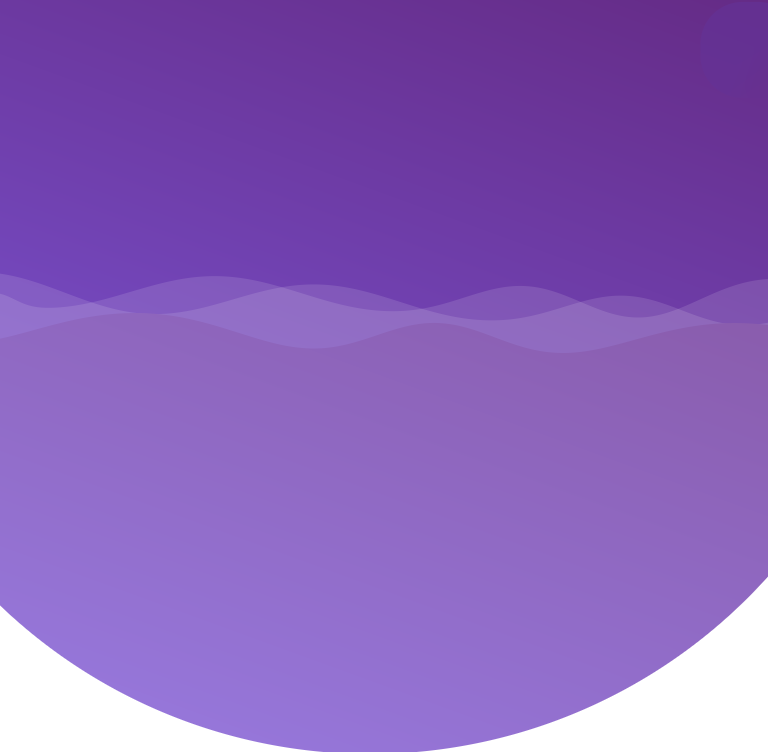
Write a WebGL 2 fragment shader that draws this background.

```glsl
#version 300 es
precision highp float;
// Violet gradient disc with translucent waves across its middle, on white.
uniform vec2 u_resolution;
out vec4 fragColor;

#define SKY_DARK vec3(0.396, 0.169, 0.525)
#define SKY_LIGHT vec3(0.451, 0.275, 0.729)
#define SEA_DARK vec3(0.541, 0.365, 0.682)
#define SEA_LIGHT vec3(0.584, 0.455, 0.839)
#define BLOB_COLOR vec3(0.390, 0.195, 0.585)
#define GRADIENT_DIR vec2(-0.342, 0.940)
#define DISC_CENTER vec2(0.4818, 0.2852)
#define DISC_RADIUS 0.6966
#define VEIL_ALPHA 0.12

const float PI = 3.14159265;

// Height of a wave whose phase counts half periods; even phases are crests.
float wave(float mid, float amp, float phase) {
    return mid - amp * cos(PI * phase);
}

float bell(float x, float center, float width) {
    float d = (x - center) / width;
    return exp(-d * d);
}

// Long swell that shortens towards the right.
float swellLine(float x) {
    float phase = (x + 0.0208) / 0.2188 + 0.75 * smoothstep(0.635, 1.182, x);
    return wave(0.3802 + 0.0277 * x, 0.025 - 0.009 * x, phase);
}

// Counter swell, roughly opposite in phase.
float counterLine(float x) {
    float phase = 1.0 + (x - 0.0586) / 0.2214 + 0.75 * smoothstep(0.505, 1.052, x);
    float mid = 0.3802 + 0.0143 * bell(x, 0.75, 0.22) - 0.0117 * bell(x, 0.0, 0.03);
    return wave(mid, 0.0208, phase);
}

// Surface of the sea below both veils.
float seaLine(float x) {
    float offset = x - 0.1758;
    float phase = offset / 0.1953 - 0.15 * sin(offset * 8.04);
    return wave(0.4271 + 0.013 * smoothstep(0.195, 0.586, x), 0.0195, phase);
}

float roundedBox(vec2 p, vec2 halfSize, float radius) {
    vec2 q = abs(p) - halfSize + radius;
    return length(max(q, 0.0)) + min(max(q.x, q.y), 0.0) - radius;
}

// Antialiased coverage of a signed distance, positive inside.
float cover(float dist) {
    return clamp(dist * u_resolution.x + 0.5, 0.0, 1.0);
}

void main() {
    // Canvas widths, with y measured down from the top edge.
    vec2 p = vec2(gl_FragCoord.x, u_resolution.y - gl_FragCoord.y) / u_resolution.x;
    float along = dot(p, GRADIENT_DIR);

    // Sky and faint corner blob
    vec3 color = mix(SKY_DARK, SKY_LIGHT, (along + 0.342) / 0.672);
    float blob = cover(-roundedBox(p - vec2(0.977, 0.065), vec2(0.065, 0.0625), 0.055));
    float blobFade = 1.0 - smoothstep(1.04, 1.13, p.x + p.y);
    color = mix(color, BLOB_COLOR, 0.7 * blob * blobFade);

    // Two white veils
    color = mix(color, vec3(1.0), VEIL_ALPHA * cover(p.y - swellLine(p.x)));
    color = mix(color, vec3(1.0), VEIL_ALPHA * cover(p.y - counterLine(p.x)));

    // Sea
    vec3 sea = mix(SEA_DARK, SEA_LIGHT, (along - 0.074) / 0.668);
    color = mix(color, sea, cover(p.y - seaLine(p.x)));

    // White outside the disc
    float disc = cover(DISC_RADIUS - length(p - DISC_CENTER));
    fragColor = vec4(mix(vec3(1.0), color, disc), 1.0);
}
```
